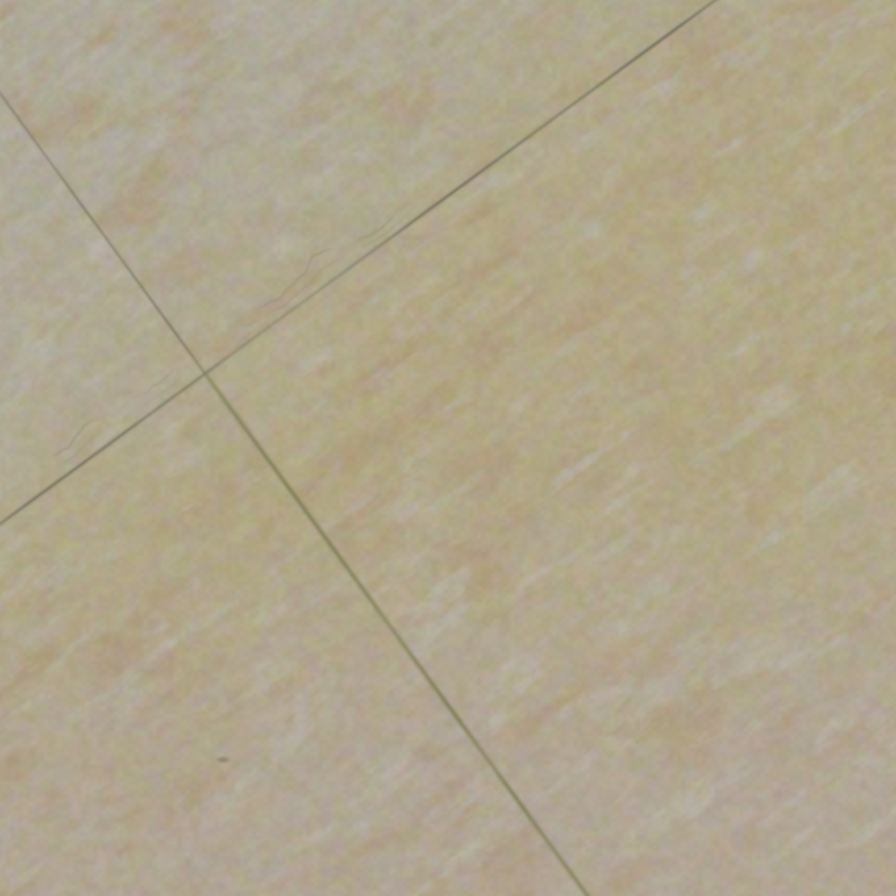
Write a Shadertoy shader that draws this texture.

```glsl
const vec3 SAND = vec3(0.692, 0.651, 0.522);
const vec3 COOL_STONE = vec3(0.686, 0.667, 0.600);
const vec3 ROSE_STONE = vec3(0.692, 0.648, 0.578);
const vec3 TAN_VEIN = vec3(0.675, 0.595, 0.480);
const vec3 PALE_VEIN = vec3(0.715, 0.697, 0.640);
const vec3 GREY_JOINT = vec3(0.455, 0.440, 0.365);
const vec3 OLIVE_JOINT = vec3(0.490, 0.485, 0.330);
const vec3 CRACK = vec3(0.590, 0.575, 0.490);

const vec2 CROSSING = vec2(0.229, 0.583);
const vec2 ALONG = vec2(0.807, 0.591);
const float TILE_SIZE = 1.0;

float hash(vec2 p) {
    vec3 q = fract(p.xyx * vec3(0.1031, 0.1030, 0.0973));
    q += dot(q, q.yzx + 33.33);
    return fract((q.x + q.y) * q.z);
}

float noise(vec2 p) {
    vec2 cell = floor(p);
    vec2 f = fract(p);
    f = f * f * (3.0 - 2.0 * f);
    float low = mix(hash(cell), hash(cell + vec2(1.0, 0.0)), f.x);
    float high = mix(hash(cell + vec2(0.0, 1.0)), hash(cell + 1.0), f.x);
    return mix(low, high, f.y);
}

float fbm(vec2 p) {
    float sum = 0.0;
    float gain = 0.533;
    for (int i = 0; i < 4; i++) {
        sum += gain * noise(p);
        p = mat2(0.98, 0.20, -0.20, 0.98) * p * 2.03 + 17.3;
        gain *= 0.5;
    }
    return sum;
}

float softLine(float dist, float width) {
    float t = dist / width;
    return exp(-t * t);
}

// Broad drift of the stone from cool to sandy to rosy
vec3 stoneBase(vec2 uv) {
    float drift = 0.22 * (fbm(uv * 4.0 + 5.0) - 0.5);
    float cool = smoothstep(0.25, 0.80, uv.y - 0.6 * uv.x + drift);
    float rose = 1.0 - smoothstep(0.0, 0.48, uv.y - 0.1 * uv.x + drift);
    return mix(mix(SAND, ROSE_STONE, rose), COOL_STONE, cool);
}

// Short slanted veins, shifted on each tile
vec3 addVeins(vec3 color, vec2 p, vec2 shift) {
    float tanVein = smoothstep(0.46, 0.80, fbm(p * vec2(13.0, 36.0) + shift));
    float paleVein = smoothstep(0.56, 0.85, fbm(p * vec2(17.0, 52.0) + shift + 41.0));
    float patches = smoothstep(0.30, 0.75, noise(p * 5.0 + shift + 9.0));
    color = mix(color, TAN_VEIN, 0.55 * tanVein * mix(0.35, 1.0, patches));
    return mix(color, PALE_VEIN, 0.60 * paleVein);
}

// Fine mottling in tone and hue
vec3 grain(vec2 uv, vec2 p) {
    float tone = noise(uv * 105.0) + 0.8 * noise(uv * 215.0 + 11.0) - 0.9;
    float streak = noise(p * vec2(38.0, 110.0)) - 0.5;
    float greenPink = noise(uv * 82.0 + 31.0) - 0.5;
    float blueYellow = noise(uv * 74.0 + 73.0) - 0.5;
    return 0.026 * tone + 0.016 * streak + greenPink * vec3(-0.020, 0.022, -0.014)
         + blueYellow * vec3(0.0, 0.0, 0.066);
}

void mainImage(out vec4 fragColor, in vec2 fragCoord) {
    vec2 uv = fragCoord / iResolution.y;
    float minWidth = 0.8 / iResolution.y;

    // Tile axes, tile number and offset from the nearest joints
    vec2 offset = uv - CROSSING;
    vec2 p = vec2(dot(offset, ALONG), dot(offset, vec2(-ALONG.y, ALONG.x)));
    vec2 tile = floor(p / TILE_SIZE);
    vec2 joint = p - TILE_SIZE * round(p / TILE_SIZE);

    vec3 color = stoneBase(uv);
    color = addVeins(color, p, 20.0 * vec2(hash(tile + 7.0), hash(tile + 19.0)));
    color += grain(uv, p) + 0.008 * (hash(tile + 3.0) - 0.5);

    // Wandering hairline cracks beside the long joint
    float wander = 0.026 + 0.040 * (fbm(vec2(p.x * 16.0, 2.0)) - 0.5);
    float broken = smoothstep(0.25, 0.60, noise(vec2(p.x * 24.0, 8.0)));
    float reach = 1.0 - smoothstep(0.24, 0.34, abs(p.x));
    float crackWidth = max(0.0020, minWidth);
    float crack = softLine(joint.y - wander, crackWidth);
    crack += 0.6 * softLine(joint.y - 0.5 * wander, crackWidth);
    color = mix(color, CRACK, 0.50 * min(crack, 1.0) * broken * reach);

    // Joints, worn thinner and paler in places
    float worn = mix(0.65, 1.0, noise(p * 17.0));
    float chipped = smoothstep(0.0, 0.04, p.x) * (1.0 - smoothstep(0.16, 0.28, p.x));
    float longJoint = softLine(joint.y, max(0.0023, minWidth));
    longJoint *= mix(0.80, 0.45, chipped);
    float lower = 1.0 - smoothstep(-0.01, 0.01, p.y);
    float crossJoint = softLine(joint.x, max(mix(0.0021, 0.0030, lower), minWidth));
    color = mix(color, GREY_JOINT, longJoint * worn);
    color = mix(color, mix(GREY_JOINT, OLIVE_JOINT, lower),
                crossJoint * mix(0.58, 0.82, lower) * worn);

    // Small dark chip in the stone
    float chip = length((uv - vec2(0.249, 0.152)) * vec2(0.7, 1.3));
    color = mix(color, GREY_JOINT, 0.55 * (1.0 - smoothstep(0.001, 0.007, chip)));

    fragColor = vec4(color, 1.0);
}
```
